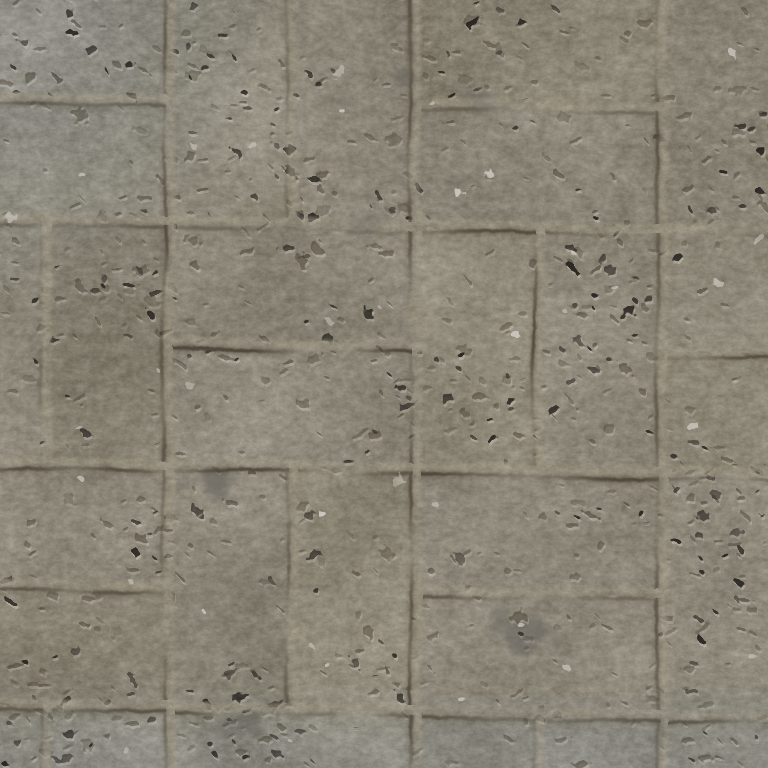
A Shadertoy shader for this texture:

```glsl
const vec2 PITCH = vec2(0.321, 0.3165);   // one block of two bricks
const vec2 ORIGIN = vec2(0.2214, 0.075);  // corner of block (0, 0)
const vec3 CLAY = vec3(0.545, 0.522, 0.459);
const vec3 COOL_CLAY = vec3(0.540, 0.535, 0.505);
const vec3 MORTAR = vec3(0.595, 0.568, 0.500);
const vec3 SHADOW = vec3(0.315, 0.285, 0.235);
const vec3 PIT = vec3(0.150, 0.140, 0.125);
const vec3 STAIN = vec3(0.395, 0.385, 0.370);
const vec3 CHIP = vec3(0.820, 0.810, 0.780);

vec4 hash4(vec2 p, float seed) {
    vec4 q = fract(vec4(p.xyx, seed) * vec4(0.1031, 0.1030, 0.0973, 0.1099));
    q += dot(q, q.wzxy + 33.33);
    return fract((q.xxyz + q.yzzw) * q.zywx);
}

float cornerGradient(vec2 cell, vec2 offset) {
    float a = 6.2832 * hash4(cell, 1.7).x;
    return dot(vec2(cos(a), sin(a)), offset);
}

float gradientNoise(vec2 p) {
    vec2 i = floor(p), f = fract(p), e = vec2(1.0, 0.0);
    vec2 u = f * f * f * (f * (f * 6.0 - 15.0) + 10.0);
    float low = mix(cornerGradient(i, f), cornerGradient(i + e, f - e), u.x);
    float high = mix(cornerGradient(i + e.yx, f - e.yx), cornerGradient(i + 1.0, f - 1.0), u.x);
    return mix(low, high, u.y);
}

float fbm(vec2 p) {
    float sum = 0.0, amp = 0.6;
    for (int i = 0; i < 4; i++) {
        sum += amp * gradientNoise(p);
        p = p * 2.1 + 17.3;
        amp *= 0.6;
    }
    return sum;
}

// Soft line of a given half width around distance zero
float stroke(float d, float halfWidth, float blur) {
    return 1.0 - smoothstep(halfWidth - blur, halfWidth + blur, abs(d));
}

// Randomly placed, stretched blobs; clustering gathers them in patches
float specks(vec2 p, float grid, float density, float radius, float stretch,
             float clustering, float blur, float seed) {
    float mask = 0.0;
    vec2 base = floor(p * grid);
    float ragged = 1.0 + 0.9 * gradientNoise(p * 1.3 / radius + seed);
    for (int n = 0; n < 9; n++) {
        vec2 id = base + vec2(n % 3 - 1, n / 3 - 1);
        vec4 h = hash4(id, seed), k = hash4(id, seed + 5.3);
        float patchy = smoothstep(-0.15, 0.4, gradientNoise(id / grid * 7.0 + 9.1));
        if (h.x > density * mix(1.0, 2.4 * patchy, clustering)) continue;
        vec2 d = p - (id + 0.1 + 0.8 * h.yz) / grid;
        float a = 1.8 * (k.x - 0.6);
        d = mat2(cos(a), -sin(a), sin(a), cos(a)) * d;
        d.y *= mix(1.2, stretch, k.y);
        float r = radius * mix(0.4, 1.0, h.w * h.w);
        float blob = 1.0 - smoothstep(r - blur, r + blur, length(d) * ragged);
        mask = max(mask, blob * mix(0.5, 1.0, k.z));
    }
    return mask;
}

void mainImage(out vec4 fragColor, in vec2 fragCoord) {
    vec2 uv = fragCoord / iResolution.xy;
    float blur = max(0.0012, 0.7 / iResolution.y);

    // Basket weave: blocks alternate between upright and lying pairs
    vec2 p = uv + vec2(0.0, 0.016 * (uv.x - 0.5));
    p += 0.006 * vec2(gradientNoise(uv * 7.0), gradientNoise(uv * 7.0 + 31.0));
    p += 0.0035 * vec2(fbm(uv * 40.0), fbm(uv * 40.0 + 31.0));
    vec2 block = (p - ORIGIN) / PITCH;
    vec2 cell = floor(block);
    vec2 split = mod(cell.x + cell.y, 2.0) < 0.5 ? vec2(2.0, 1.0) : vec2(1.0, 2.0);
    vec2 brick = floor(fract(block) * split);
    vec2 size = PITCH / split;
    vec2 near = fract(fract(block) * split) * size;
    vec2 far = size - near;
    vec4 tone = hash4(cell * 2.0 + brick + 40.0, 3.1);

    // Clay body, greyer toward the upper left and the bottom
    float cool = smoothstep(0.45, 0.1, length(uv - vec2(0.0, 1.0))) + smoothstep(0.12, 0.03, uv.y);
    vec3 color = mix(CLAY, COOL_CLAY, clamp(0.8 * cool + 0.2 * tone.x, 0.0, 1.0));
    color += 0.03 * (tone.y - 0.5) + 0.11 * fbm(uv * 4.5);
    float grain = 0.10 * fbm(uv * vec2(40.0, 65.0)) + 0.09 * fbm(uv * vec2(110.0, 150.0) + 7.0);
    color += grain;

    // Smudges, then scratches and pits with a pale lip below
    color = mix(color, STAIN, 0.7 * specks(uv, 5.0, 0.22, 0.036, 1.4, 0.0, 0.012, 8.2));
    vec2 below = uv + vec2(-0.0015, 0.0035);
    float faint = specks(uv, 42.0, 0.34, 0.0095, 4.5, 0.5, 0.0015, 2.6);
    float faintLip = specks(below, 42.0, 0.34, 0.0095, 4.5, 0.5, 0.0015, 2.6);
    float pits = specks(uv, 38.0, 0.2, 0.0088, 3.2, 1.0, blur, 6.4);
    float pitLip = specks(below, 38.0, 0.2, 0.0088, 3.2, 1.0, blur, 6.4);
    color += 0.10 * max(faintLip, 1.2 * pitLip);
    color = mix(color, SHADOW, 0.65 * faint);
    color = mix(color, PIT, 0.95 * pits);

    // Sandy joints, worn unevenly, shaded along top and right brick edges
    vec2 edge = min(near, far);
    float sand = max(stroke(edge.x, 0.006, 0.004), stroke(edge.y, 0.006, 0.004));
    sand *= mix(0.4, 0.9, smoothstep(-0.35, 0.35, fbm(uv * 9.0)));
    color = mix(color, MORTAR + grain, sand);
    vec2 wear = vec2(gradientNoise(uv * 8.0 + 3.0), gradientNoise(uv * 8.0 + 53.0));
    wear = smoothstep(-0.45, 0.4, wear) * mix(vec2(0.5), vec2(0.95, 1.1), tone.zw);
    wear *= step(0.006, edge.yx);
    vec2 inset = far - vec2(0.008, 0.0085);
    float crease = max(wear.x * stroke(inset.x, 0.0022, 0.002), wear.y * stroke(inset.y, 0.0022, 0.002));
    float halo = max(wear.x * stroke(inset.x, 0.005, 0.005), wear.y * stroke(inset.y, 0.005, 0.005));
    color = mix(color, SHADOW, clamp(0.35 * halo + 0.7 * crease, 0.0, 1.0));

    // Pale stone chips
    color = mix(color, CHIP, 0.9 * specks(uv, 17.0, 0.12, 0.008, 2.2, 0.0, blur, 4.9));
    fragColor = vec4(clamp(color, 0.0, 1.0), 1.0);
}
```
